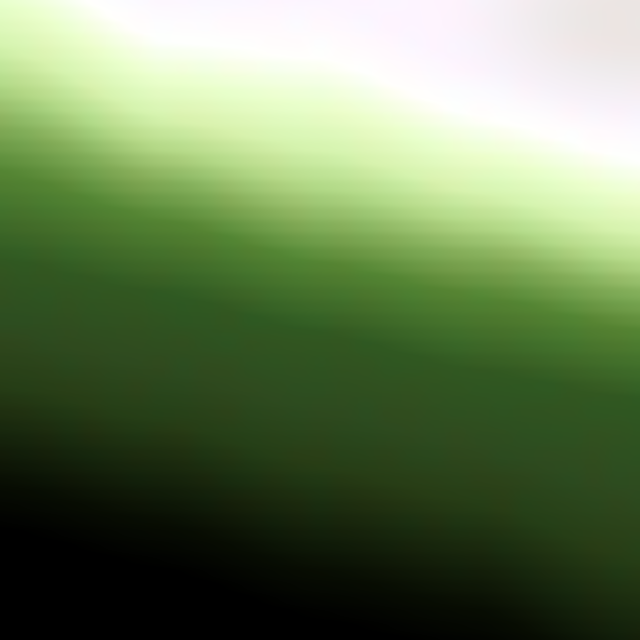
This background is drawn by a Shadertoy shader. Its source:

```glsl
// Soft blurred slope: white light at the top falling through leaf green to black.

// Colour in rgb, level down the slope in a
const int STOP_COUNT = 12;
const vec4 STOPS[STOP_COUNT] = vec4[STOP_COUNT](
    vec4(0.99, 0.96, 1.00, -0.90),
    vec4(1.00, 1.00, 0.99, -0.40),
    vec4(0.92, 1.00, 0.80, 0.00),
    vec4(0.84, 0.95, 0.68, 0.37),
    vec4(0.70, 0.85, 0.53, 0.68),
    vec4(0.52, 0.68, 0.35, 1.00),
    vec4(0.33, 0.52, 0.20, 1.35),
    vec4(0.19, 0.345, 0.13, 2.00),
    vec4(0.18, 0.29, 0.12, 2.42),
    vec4(0.15, 0.24, 0.085, 2.72),
    vec4(0.03, 0.05, 0.01, 3.29),
    vec4(0.00, 0.00, 0.00, 3.55));

// Height from the top of levels 0, 1, 2 and 3 at even columns, left to right
const int SPAN_COUNT = 4;
const vec4 EDGES[SPAN_COUNT + 1] = vec4[SPAN_COUNT + 1](
    vec4(0.000, 0.195, 0.405, 0.677),
    vec4(0.125, 0.282, 0.458, 0.736),
    vec4(0.165, 0.352, 0.520, 0.810),
    vec4(0.245, 0.400, 0.580, 0.868),
    vec4(0.310, 0.458, 0.625, 0.975));
const float EDGE_EASE = 0.4;

const vec3 CORNER_GREY = vec3(0.92, 0.90, 0.89);
const vec2 CORNER_CENTRE = vec2(1.0, 0.03);
const vec2 CORNER_STRETCH = vec2(1.0, 1.8);
const float CORNER_RADIUS = 0.34;

const float ROW_COUNT = 48.0;
const float ROW_STRENGTH = 0.6;
const float MOTTLE_CELLS = 28.0;
const vec3 MOTTLE_TINT = vec3(0.018, -0.010, -0.008);
const float TAU = 6.28318;

float hash(vec2 cell) {
    return fract(sin(dot(cell, vec2(127.1, 311.7))) * 43758.5);
}

float valueNoise(vec2 p) {
    vec2 cell = floor(p);
    vec2 f = smoothstep(0.0, 1.0, fract(p));
    float low = mix(hash(cell), hash(cell + vec2(1.0, 0.0)), f.x);
    float high = mix(hash(cell + vec2(0.0, 1.0)), hash(cell + 1.0), f.x);
    return mix(low, high, f.y);
}

// Edge heights at a column, eased between the nodes
vec4 edgesAt(float x) {
    float position = x * float(SPAN_COUNT);
    int node = clamp(int(position), 0, SPAN_COUNT - 1);
    float f = position - float(node);
    f = mix(f, smoothstep(0.0, 1.0, f), EDGE_EASE);
    return mix(EDGES[node], EDGES[node + 1], f);
}

// Level down the slope; p.y runs downward
float slopeLevel(vec2 p) {
    vec4 edge = edgesAt(p.x);
    if (p.y < edge.y) return (p.y - edge.x) / (edge.y - edge.x);
    if (p.y < edge.z) return 1.0 + (p.y - edge.y) / (edge.z - edge.y);
    return 2.0 + (p.y - edge.z) / (edge.w - edge.z);
}

// Blend through the colour stops in order of level
vec3 slopeColour(float level) {
    vec3 colour = STOPS[0].rgb;
    for (int i = 1; i < STOP_COUNT; i++) {
        float span = STOPS[i].a - STOPS[i - 1].a;
        float blend = clamp((level - STOPS[i - 1].a) / span, 0.0, 1.0);
        colour = mix(colour, STOPS[i].rgb, blend);
    }
    return colour;
}

void mainImage(out vec4 fragColor, in vec2 fragCoord) {
    vec2 p = fragCoord / iResolution.xy;
    p.y = 1.0 - p.y;

    // Gentle horizontal steps in the gradient
    float rowPhase = TAU * ROW_COUNT;
    vec2 stepped = vec2(p.x, p.y - ROW_STRENGTH * sin(rowPhase * p.y) / rowPhase);
    vec3 colour = slopeColour(slopeLevel(stepped));

    // Faint grey haze in the upper right corner
    float cornerDistance = length((p - CORNER_CENTRE) * CORNER_STRETCH);
    float haze = 1.0 - smoothstep(0.04, CORNER_RADIUS, cornerDistance);
    colour = mix(colour, CORNER_GREY, haze);

    // Barely visible warm and cool mottling, absent from black
    float mottle = valueNoise(p * MOTTLE_CELLS) - 0.5;
    colour += MOTTLE_TINT * mottle * smoothstep(0.0, 0.2, colour.g);

    fragColor = vec4(clamp(colour, 0.0, 1.0), 1.0);
}
```
